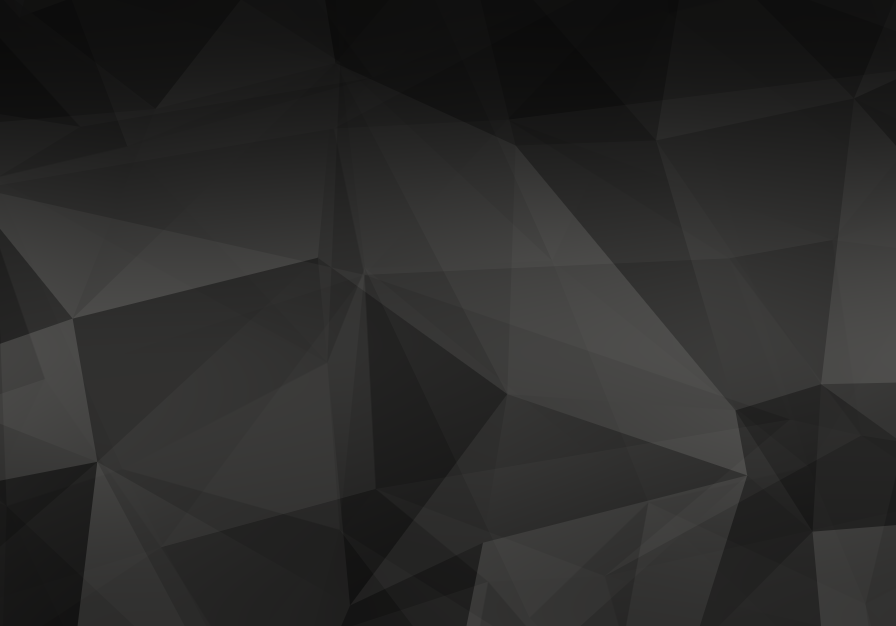
A WebGL 2 fragment shader for this background:

```glsl
#version 300 es
precision highp float;
// Dark low-poly wall: a jittered grid is split into triangles, each with its own
// shade and slight tilt. Two stretched, rotated meshes lie over it as faint veils,
// and a vertical light band brightens the middle and fades to black at the top.

#define FACET_SIZE 0.31
#define VEIL_SIZE 0.36
#define JITTER 0.41
#define FACET_CONTRAST 0.40
#define VEIL_CONTRAST 0.12
#define TILT 0.35
#define BAND_HEIGHT 0.45
#define FLOOR_LIGHT 0.160
#define BAND_LIGHT 0.232
#define TOP_LIGHT 0.064
#define WARM_TINT vec3(1.0, 0.993, 0.972)

uniform vec2 u_resolution;
out vec4 fragColor;

vec2 hash2(vec2 p) {
    vec3 q = fract(p.xyx * vec3(0.1031, 0.1030, 0.0973));
    q += dot(q, q.yzx + 33.33);
    return fract((q.xx + q.yz) * q.zy);
}

// Grid corner moved by a random offset
vec2 corner(vec2 id, float seed) {
    return id + 0.5 + JITTER * (2.0 * hash2(id + seed) - 1.0);
}

// Signed distance to the line a-b, positive on its left
float edgeDistance(vec2 p, vec2 a, vec2 b) {
    vec2 e = b - a;
    return (e.x * (p.y - a.y) - e.y * (p.x - a.x)) / max(length(e), 1e-4);
}

// Smooth coverage of a triangle of either winding
float coverage(vec2 p, vec2 a, vec2 b, vec2 c, float pixel) {
    float winding = edgeDistance(c, a, b) < 0.0 ? -1.0 : 1.0;
    float d = min(edgeDistance(p, a, b) * winding,
              min(edgeDistance(p, b, c) * winding, edgeDistance(p, c, a) * winding));
    return clamp(d / pixel + 0.5, 0.0, 1.0);
}

// Shade from about -1 to 1 of the facet under p
float facetMesh(vec2 p, float seed, float pixel) {
    vec2 home = floor(p - 0.5);
    float shade = 0.0, total = 0.0;
    for (int j = -1; j <= 1; j++)
    for (int i = -1; i <= 1; i++) {
        vec2 id = home + vec2(i, j);
        vec2 a = corner(id, seed);
        vec2 b = corner(id + vec2(1, 0), seed);
        vec2 c = corner(id + vec2(1, 1), seed);
        vec2 d = corner(id + vec2(0, 1), seed);
        // Choose either diagonal of the quad
        bool turned = hash2(id + seed + 71.0).x < 0.5;
        vec2 s = turned ? b : a, e = turned ? d : c;
        for (int k = 0; k < 2; k++) {
            vec2 tip = k == 0 ? (turned ? a : b) : (turned ? c : d);
            float w = coverage(p, s, e, tip, pixel);
            vec2 rnd = hash2(id * 2.0 + seed + float(k) * 37.0);
            float angle = 6.2832 * rnd.y;
            vec2 slope = vec2(cos(angle), sin(angle));
            float tone = 2.0 * rnd.x - 1.0 + TILT * dot(p - (s + e + tip) / 3.0, slope);
            shade += w * tone;
            total += w;
        }
    }
    return shade / max(total, 1e-3);
}

void main() {
    vec2 p = gl_FragCoord.xy / u_resolution.y;
    float pixel = 1.0 / u_resolution.y;

    // Main facets, softer near the dark top
    float relief = FACET_CONTRAST * mix(1.0, 0.55, smoothstep(0.55, 1.0, p.y));
    float factor = 0.96 + relief * facetMesh(p / FACET_SIZE + 20.0, 113.0, pixel / FACET_SIZE);

    // Translucent slivers across the facets
    for (int i = 0; i < 2; i++) {
        float angle = 0.5 + 1.25 * float(i);
        mat2 turn = mat2(cos(angle), -sin(angle), sin(angle), cos(angle));
        vec2 q = turn * p * vec2(1.5, 0.8) / VEIL_SIZE + 40.0;
        factor += VEIL_CONTRAST * facetMesh(q, 211.0 + 90.0 * float(i), pixel * 1.3 / VEIL_SIZE);
    }

    // Vertical light band
    float light = mix(FLOOR_LIGHT, BAND_LIGHT, smoothstep(0.0, BAND_HEIGHT, p.y));
    light = mix(light, TOP_LIGHT, smoothstep(BAND_HEIGHT - 0.03, 1.0, p.y));

    fragColor = vec4(light * factor * WARM_TINT, 1.0);
}
```
